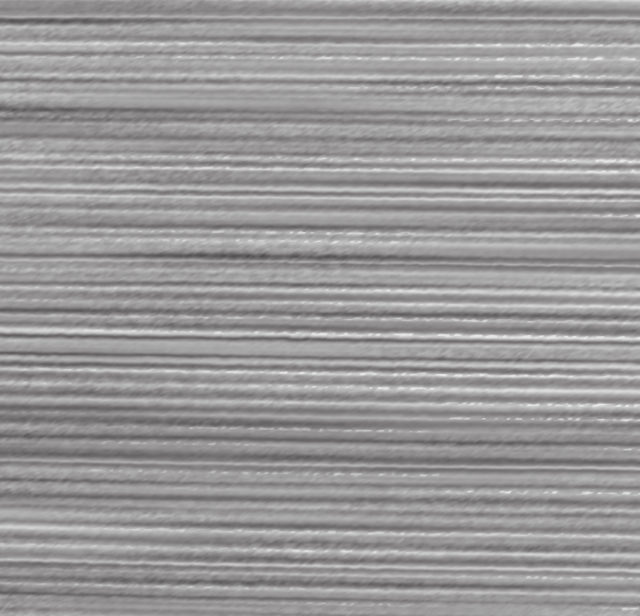
A WebGL 2 fragment shader for this texture:

```glsl
#version 300 es
precision highp float;
// Brushed grey ridges: irregular horizontal grooves, each a dark valley above
// a lit crest. Jittered rows set the relief; stretched noise adds streaks,
// slanted grain and broken glints that grow stronger to the right.
uniform vec2 u_resolution;
out vec4 outColor;

const float ROWS = 43.0;            // grooves from top to bottom
const float ROW_JITTER = 0.5;       // uneven spacing, in rows
const float SLOPE_TOP = 0.004;      // fall of the lines, left to right
const float SLOPE_BOTTOM = 0.018;
const float GROOVE_DEPTH = 0.175;
const float CREST_LIGHT = 0.155;
const float BAND_AMOUNT = 0.075;    // broad light and dark bands
const float STREAK_AMOUNT = 0.115;  // thin long scratches
const float GRAIN_AMOUNT = 0.085;
const float GLINT_AMOUNT = 0.17;
const float BASE_TONE = 0.612;
const vec3 SHADOW_TINT = vec3(1.012, 0.990, 0.994);
const vec3 LIGHT_TINT = vec3(1.002, 0.999, 1.000);

float hash(vec2 cell) {
    uvec2 q = uvec2(ivec2(cell) + 4096) * uvec2(1597u, 3571u);
    uint n = q.x ^ (q.y * 7919u);
    n = (n ^ (n >> 15)) * 73471u;
    n = (n ^ (n >> 13)) * 91193u;
    n ^= n >> 16;
    return float(n & 65535u) / 65535.0;
}

float noise(vec2 p) {
    vec2 i = floor(p), f = fract(p);
    f = f * f * (3.0 - 2.0 * f);
    float low = mix(hash(i), hash(i + vec2(1, 0)), f.x);
    float high = mix(hash(i + vec2(0, 1)), hash(i + vec2(1, 1)), f.x);
    return mix(low, high, f.y);
}

float bell(float d, float width) {
    d /= width;
    return exp(-d * d);
}

// Returns relief shading in x and the crest mask for glints in y.
vec2 ridges(float x, float depth) {
    float t = depth * ROWS;
    float row = floor(t);
    vec2 sum = vec2(0);
    for (int k = -2; k <= 2; k++) {
        float id = row + float(k);
        float center = id + 0.5 + ROW_JITTER * (hash(vec2(id, 11)) - 0.5);
        float strength = mix(0.4, 1.15, hash(vec2(id, 23)));
        float fade = mix(0.65, 1.2, noise(vec2(x * 2.5, id * 7.0)));
        float width = mix(0.14, 0.28, hash(vec2(id, 37)));
        float crestWidth = mix(0.10, 0.23, hash(vec2(id, 41)));
        float crestGain = mix(0.25, 1.2, hash(vec2(id, 53)));
        float d = t - center;
        float groove = bell(d, width) * strength * fade;
        float crest = bell(d - width - crestWidth - 0.06, crestWidth) * crestGain;
        sum.x += crest * CREST_LIGHT * mix(0.85, 1.15, x) - groove * GROOVE_DEPTH;
        // A thin glint rides on the upper edge of some crests.
        float edge = bell(d - width - crestWidth, 0.11);
        sum.y += edge * step(0.35, hash(vec2(id, 67)));
    }
    return sum;
}

void main() {
    vec2 uv = gl_FragCoord.xy / u_resolution;
    float x = uv.x * u_resolution.x / u_resolution.y;
    float top = 1.0 - uv.y;

    // Lines tilt slightly and wander a little along their length.
    float depth = top - uv.x * mix(SLOPE_TOP, SLOPE_BOTTOM, top);
    depth += 0.0025 * (noise(vec2(x * 3.0, depth * 9.0)) - 0.5);
    float rough = depth + 0.0016 * (noise(vec2(x * 80.0, depth * 90.0)) - 0.5);
    vec2 relief = ridges(x, rough);

    // Broad bands and long streaks.
    float bands = noise(vec2(x * 0.8, depth * 21.0)) - 0.5;
    float streaks = noise(vec2(x * 2.2, depth * 115.0)) - 0.5;
    streaks += 0.5 * (noise(vec2(x * 6.0 + 40.0, depth * 210.0)) - 0.5);

    // Slanted flecks, gathered in patches.
    vec2 fleckPos = vec2(x + 0.9 * top, top);
    float flecks = noise(fleckPos * vec2(125.0, 190.0)) - 0.5;
    flecks += 0.5 * (noise(fleckPos * vec2(220.0, 240.0) + 300.0) - 0.5);
    float patches = mix(0.2, 1.3, noise(vec2(x * 4.0, depth * 48.0)));

    // Short broken specks along the crests, of uneven height.
    vec2 speckPos = vec2(x + 0.6 * top, depth) * vec2(150.0, 230.0);
    float specks = smoothstep(0.35, 0.9, noise(speckPos));
    float runs = smoothstep(0.3, 0.7, noise(vec2(x * 3.5 + 20.0, depth * 42.0)));
    float glints = relief.y * specks * runs * mix(0.4, 1.2, uv.x);

    // Soft room light: brighter above and to the right, dim in broad columns.
    float light = 0.045 * (uv.y - 0.5) + 0.04 * (uv.x - 0.5);
    light += 0.025 * (noise(vec2(x * 3.0 + 5.0, top * 1.5)) - 0.5);

    float tone = BASE_TONE + light + relief.x + BAND_AMOUNT * bands;
    tone += STREAK_AMOUNT * streaks + GRAIN_AMOUNT * flecks * patches;
    tone += GLINT_AMOUNT * glints;
    tone = clamp(tone, 0.30, 0.90);
    vec3 tint = mix(SHADOW_TINT, LIGHT_TINT, smoothstep(0.4, 0.75, tone));
    outColor = vec4(tone * tint, 1.0);
}
```
